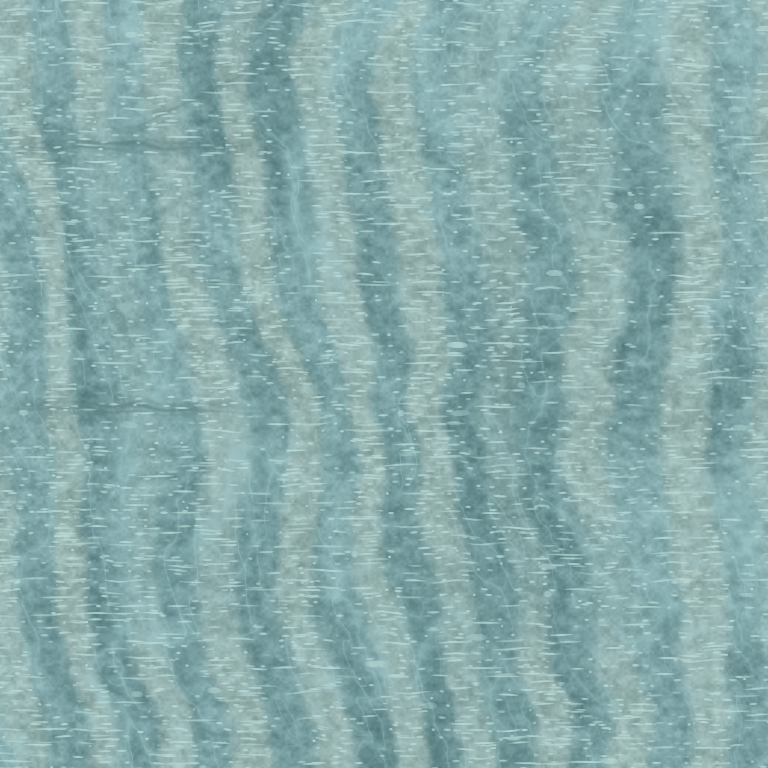
Give the GLSL for this texture, as a WebGL 1 fragment shader.

```glsl
precision highp float;
uniform vec2 u_resolution;

#define BANDS 9.5
#define DRIFT 0.10
#define WOBBLE 0.085
#define DASH_HALF_WIDTH 0.0013
#define VEIN_STRENGTH 0.50
#define GRAIN 0.22
#define DEEP vec3(0.375, 0.525, 0.535)
#define TEAL vec3(0.545, 0.695, 0.705)
#define PALE vec3(0.625, 0.725, 0.700)
#define VEIN vec3(0.620, 0.775, 0.785)
#define DASH vec3(0.735, 0.865, 0.855)

float hash(vec2 p) {
  return fract(sin(dot(p, vec2(127.1, 311.7))) * 43758.5453);
}

float noise(vec2 p) {
  vec2 i = floor(p), f = fract(p);
  f = f * f * (3.0 - 2.0 * f);
  return mix(mix(hash(i), hash(i + vec2(1, 0)), f.x),
             mix(hash(i + vec2(0, 1)), hash(i + vec2(1, 1)), f.x), f.y);
}

float fbm(vec2 p) {
  float sum = 0.0, amp = 0.52;
  for (int i = 0; i < 4; i++) {
    sum += amp * noise(p);
    p = mat2(1.6, 1.2, -1.2, 1.6) * p + 7.3;
    amp *= 0.5;
  }
  return sum;
}

// Soft upright bands, each with its own width and fading along its length
float bandMask(vec2 q) {
  float s = q.x * BANDS, id = floor(s);
  float width = 0.14 + 0.13 * noise(vec2(id * 7.3, q.y * 5.0));
  float fade = smoothstep(0.12, 0.55, noise(vec2(id * 5.1 + 40.0, q.y * 4.0)));
  float edge = abs(fract(s) - 0.5) + 0.16 * (fbm(q * vec2(40.0, 25.0)) - 0.5);
  return (1.0 - smoothstep(width - 0.07, width + 0.13, edge)) * mix(0.35, 1.0, fade);
}

// Ragged thin lines where stretched noise crosses its middle value
float veins(vec2 q) {
  float sum = 0.0, freq = 9.0;
  for (int i = 0; i < 4; i++) {
    float k = float(i);
    vec2 s = vec2(q.x + 0.12 * (k - 1.0) * q.y, q.y * 0.32) * freq + k * 17.0;
    s += 0.5 * (fbm(q * 30.0 + k * 9.0) - 0.5) * vec2(1.0, 0.4) * (1.0 + 0.3 * k);
    float d = abs(noise(s) - 0.5);
    float gate = smoothstep(0.3, 0.7, noise(q * vec2(11.0, 7.0) + k * 23.0));
    sum += gate * (0.65 * exp(-d * 42.0) + 0.30 * exp(-d * 9.0));
    freq *= 1.75;
  }
  return min(sum, 1.4);
}

// One tapered stroke per cell, with rows shifted against each other
float dashes(vec2 p, vec2 cells, float halfWidth, float density) {
  vec2 g = p * cells;
  g.x += 9.0 * hash(vec2(floor(g.y), cells.x));
  vec2 id = floor(g) + cells;
  float len = mix(0.12, 0.46, hash(id + 3.1));
  vec2 room = vec2(1.0 - 2.0 * len, 0.4);
  vec2 d = fract(g) - 0.5 - (vec2(hash(id + 5.7), hash(id + 8.3)) - 0.5) * room;
  float taper = sqrt(max(0.0, 1.0 - d.x * d.x / (len * len)));
  float px = 0.6 / u_resolution.y, w = halfWidth * taper;
  float stroke = (1.0 - smoothstep(w - px, w + px, abs(d.y) / cells.y)) * taper;
  float chance = hash(id + 1.9);
  return stroke * smoothstep(chance - 0.03, chance + 0.03, density) * mix(0.5, 1.0, hash(id + 6.4));
}

// Flat dark smear with fine ripples
float scar(vec2 p, vec2 centre) {
  vec2 d = (p - centre) / vec2(0.15, 0.009);
  d.y += 1.2 * (noise(p * vec2(28.0, 60.0)) - 0.5);
  return exp(-dot(d, d)) * (0.7 + 0.3 * sin(d.y * 7.0 + d.x * 5.0));
}

float segment(vec2 p, vec2 a, vec2 b) {
  vec2 ab = b - a;
  return length(p - a - ab * clamp(dot(p - a, ab) / dot(ab, ab), 0.0, 1.0));
}

void main() {
  vec2 p = gl_FragCoord.xy / u_resolution.y;
  float side = abs(gl_FragCoord.x / u_resolution.x - 0.5) * 2.0;

  // Lean and wobble shared by bands and veins
  vec2 q = p;
  q.x += DRIFT * (p.y - 0.5) * (1.0 - smoothstep(0.5, 1.0, p.x));
  q.x += WOBBLE * (noise(p * vec2(3.0, 4.5)) - 0.5);
  q.x += 0.02 * (noise(p * vec2(8.0, 15.0) + 31.0) - 0.5);
  float band = bandMask(q);

  // Mottled ground, lighter towards the sides and the top
  float ground = 0.36 + 1.3 * (fbm(q * vec2(14.0, 6.0) + 3.0) - 0.5);
  ground += 0.38 * side * side + 0.25 * smoothstep(0.8, 1.0, p.y);
  vec3 col = mix(DEEP, TEAL, clamp(ground, 0.0, 1.15));
  col = mix(col, PALE, band * 0.78);
  col += GRAIN * (fbm(p * vec2(75.0, 95.0)) - 0.5);
  col += 0.3 * GRAIN * (noise(p * 260.0) - 0.5);
  col = mix(col, VEIN, VEIN_STRENGTH * veins(q));

  // Scars and a slanting twig mark
  float dark = scar(p, vec2(0.15, 0.81)) + scar(p, vec2(0.17, 0.47));
  float twig = segment(p, vec2(0.18, 0.835), vec2(0.33, 0.91));
  col = mix(col, DEEP * 0.92, clamp(dark * 0.65 + 0.4 * exp(-twig * 300.0), 0.0, 1.0));

  // Strokes gather on the bands and in loose patches
  float patches = smoothstep(0.42, 0.72, fbm(p * vec2(9.0, 13.0) + 50.0));
  float density = 0.10 + 0.42 * band + 0.30 * patches;
  vec2 r = p + vec2(0.0, 0.004 * (noise(p * vec2(32.0, 20.0)) - 0.5));
  float marks = dashes(r, vec2(15.0, 88.0), DASH_HALF_WIDTH, density);
  marks = max(marks, dashes(r + 0.37, vec2(23.0, 113.0), DASH_HALF_WIDTH, density * 0.9));
  marks = max(marks, dashes(r + 0.71, vec2(44.0, 97.0), DASH_HALF_WIDTH * 1.1, density * 0.7));
  marks = max(marks, dashes(r + 0.13, vec2(70.0, 120.0), DASH_HALF_WIDTH * 1.2, 0.16));
  marks = max(marks, dashes(r + 0.53, vec2(30.0, 55.0), DASH_HALF_WIDTH * 3.0, 0.02));
  col = mix(col, DASH, 0.85 * marks);

  gl_FragColor = vec4(col, 1.0);
}
```
